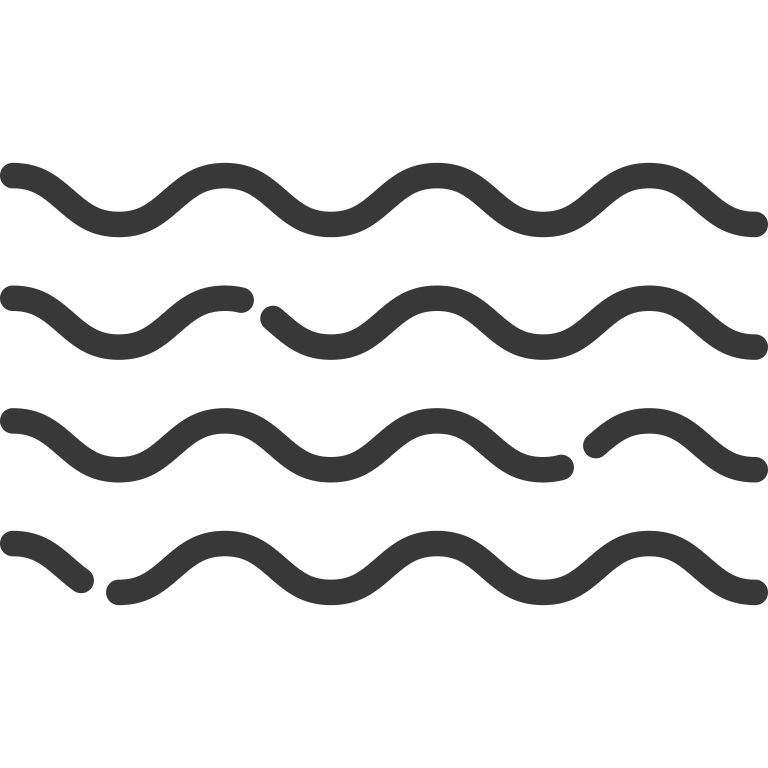
This pattern is drawn by a WebGL 1 fragment shader. Its source:

```glsl
precision highp float;
// Four rows of dark round-ended wavy strokes on white, three of them broken by a short gap.

uniform vec2 u_resolution;

const float TAU = 6.2831853;
const float ROWS = 4.0;
const float ROW_SPACING = 0.1597;
const float HALF_WIDTH = 0.0166;
const float AMPLITUDE = 0.0318;
const float CYCLES = 3.5;
const float THIRD_HARMONIC = 0.047; // flattens crests, steepens flanks
const vec3 PAPER = vec3(1.0);
const vec3 INK = vec3(0.22);

// Wave height (x) and slope (y) at position t; a crest lies at the left end.
vec2 wave(float t, float amplitude, float period) {
  float k = TAU / period;
  float phase = k * (t - HALF_WIDTH);
  float scale = amplitude / (1.0 - THIRD_HARMONIC);
  float height = cos(phase) - THIRD_HARMONIC * cos(3.0 * phase);
  float slope = -sin(phase) + 3.0 * THIRD_HARMONIC * sin(3.0 * phase);
  return scale * vec2(height, k * slope);
}

// Distance to the wave between span.x and span.y, by Gauss-Newton steps.
float waveDistance(vec2 p, vec2 span, float amplitude, float period) {
  float t = clamp(p.x, span.x, span.y);
  for (int i = 0; i < 6; i++) {
    vec2 w = wave(t, amplitude, period);
    float push = (t - p.x) + (w.x - p.y) * w.y;
    t = clamp(t - push / (1.0 + w.y * w.y), span.x, span.y);
  }
  return length(p - vec2(t, wave(t, amplitude, period).x));
}

// Cap centres on either side of the gap; rows count from the top.
vec2 rowGap(float row) {
  if (row < 0.5) return vec2(0.5); // unbroken
  if (row < 1.5) return vec2(0.314, 0.3555);
  if (row < 2.5) return vec2(0.7307, 0.7758);
  return vec2(0.1057, 0.1547);
}

// Signed distance to one row's stroke, split in two at its gap.
float rowStroke(vec2 p, vec2 gap, float halfWidth) {
  float period = (1.0 - 2.0 * halfWidth) / CYCLES;
  float left = waveDistance(p, vec2(halfWidth, gap.x), AMPLITUDE, period);
  float right = waveDistance(p, vec2(gap.y, 1.0 - halfWidth), AMPLITUDE, period);
  return min(left, right) - halfWidth;
}

void main() {
  float side = min(u_resolution.x, u_resolution.y);
  vec2 p = (gl_FragCoord.xy - 0.5 * u_resolution) / side + 0.5;

  // Nearest row and the position relative to its middle line.
  float row = floor((0.5 - p.y) / ROW_SPACING + 0.5 * ROWS);
  row = clamp(row, 0.0, ROWS - 1.0);
  float middle = 0.5 + (0.5 * (ROWS - 1.0) - row) * ROW_SPACING;

  float d = rowStroke(vec2(p.x, p.y - middle), rowGap(row), HALF_WIDTH);
  float coverage = clamp(0.5 - d * side, 0.0, 1.0);
  gl_FragColor = vec4(mix(PAPER, INK, coverage), 1.0);
}
```
